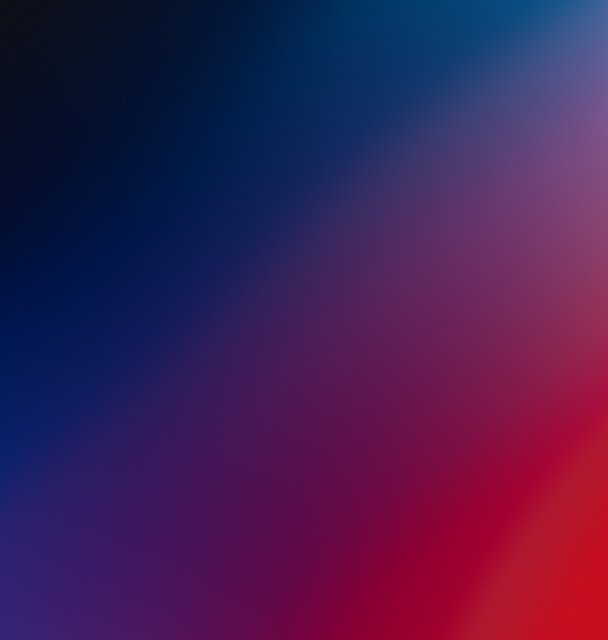
A Shadertoy shader for this background:

```glsl
// A soft diagonal colour field: night blue, violet, crimson and scarlet.
// Three colour ramps run across the diagonal and are blended along it;
// a curved scarlet fold covers the lower right corner.
#define DIAGONAL_START 0.28
#define DIAGONAL_SLOPE 0.83
#define DIAGONAL_WAVE 0.02
#define RAMP_SOFTNESS 0.014
#define FOLD_SOFTNESS 0.045
#define GRAIN_SCALE 170.0
#define GRAIN_AMOUNT 0.004

const int STOPS = 10;

// Stop positions, measured downward from the blue-violet diagonal.
const float stopAt[STOPS] = float[](
    -0.72, -0.40, -0.20, 0.0, 0.10, 0.28, 0.45, 0.60, 0.75, 0.92);

// Ramps for the lower left end, the centre and the upper right end.
const vec3 lowerRamp[STOPS] = vec3[](
    vec3(14, 15, 22), vec3(2, 8, 50), vec3(0, 39, 117), vec3(0, 44, 130),
    vec3(40, 41, 126), vec3(55, 36, 120), vec3(74, 38, 114),
    vec3(92, 33, 101), vec3(88, 10, 89), vec3(120, 0, 40));
const vec3 centreRamp[STOPS] = vec3[](
    vec3(14, 15, 22), vec3(3, 16, 47), vec3(0, 25, 72), vec3(20, 31, 89),
    vec3(50, 34, 91), vec3(82, 29, 88), vec3(98, 21, 78),
    vec3(118, 14, 68), vec3(158, 0, 48), vec3(178, 5, 45));
const vec3 upperRamp[STOPS] = vec3[](
    vec3(14, 15, 22), vec3(0, 34, 80), vec3(0, 88, 142), vec3(2, 88, 143),
    vec3(70, 102, 156), vec3(137, 105, 163), vec3(168, 116, 151),
    vec3(202, 108, 124), vec3(206, 35, 99), vec3(200, 30, 60));

const vec3 rose = vec3(174, 25, 48);
const vec3 scarlet = vec3(200, 13, 30);

// Smooth version of max(x, 0), stable for large x.
float softPlus(float x) {
    return max(x, 0.0) + RAMP_SOFTNESS * log(1.0 + exp(-abs(x) / RAMP_SOFTNESS));
}

// Linear rise from 0 at a to 1 at b, with rounded corners.
float softRise(float x, float a, float b) {
    return (softPlus(x - a) - softPlus(x - b)) / (b - a);
}

// Quadratic blend through the three ramps at one stop.
vec3 stopColour(int i, vec3 weights) {
    return weights.x * lowerRamp[i] + weights.y * centreRamp[i] + weights.z * upperRamp[i];
}

vec2 hashGradient(vec2 cell) {
    vec3 h = fract(cell.xyx * vec3(0.1031, 0.103, 0.0973));
    h += dot(h, h.yzx + 33.33);
    return fract((h.xx + h.yz) * h.zy) * 2.0 - 1.0;
}

float gradientNoise(vec2 p) {
    vec2 cell = floor(p), f = fract(p);
    vec2 u = f * f * (3.0 - 2.0 * f);
    vec2 e = vec2(1, 0);
    float bottom = mix(dot(hashGradient(cell), f),
                       dot(hashGradient(cell + e.xy), f - e.xy), u.x);
    float top = mix(dot(hashGradient(cell + e.yx), f - e.yx),
                    dot(hashGradient(cell + e.xx), f - e.xx), u.x);
    return mix(bottom, top, u.y);
}

void mainImage(out vec4 fragColor, in vec2 fragCoord) {
    vec2 uv = fragCoord / iResolution.xy;

    // Coordinates across and along the diagonal.
    float across = DIAGONAL_START + DIAGONAL_SLOPE * uv.x - uv.y
                 - DIAGONAL_WAVE * sin(7.66 * uv.x);
    float along = 0.5 * (uv.x + uv.y);
    vec3 weights = vec3(2.0 * (along - 0.5) * (along - 1.0),
                        4.0 * along * (1.0 - along),
                        2.0 * along * (along - 0.5));

    // Accumulate the ramp, one soft segment at a time.
    vec3 previous = stopColour(0, weights);
    vec3 colour = previous;
    for (int i = 1; i < STOPS; i++) {
        vec3 next = stopColour(i, weights);
        colour += (next - previous) * softRise(across, stopAt[i - 1], stopAt[i]);
        previous = next;
    }
    colour = max(colour, 0.0);

    // Scarlet fold beyond a curved crease.
    float fold = uv.x - (0.753 + 0.47 * uv.y + 0.68 * uv.y * uv.y);
    vec3 foldColour = mix(rose, scarlet, smoothstep(0.0, 0.2, fold));
    colour = mix(colour, foldColour, smoothstep(-FOLD_SOFTNESS, FOLD_SOFTNESS, fold));

    // Faint grain.
    vec2 grainPoint = uv * vec2(iResolution.x / iResolution.y, 1.0) * GRAIN_SCALE;
    colour = colour / 255.0 + GRAIN_AMOUNT * gradientNoise(grainPoint);
    fragColor = vec4(clamp(colour, 0.0, 1.0), 1.0);
}
```
